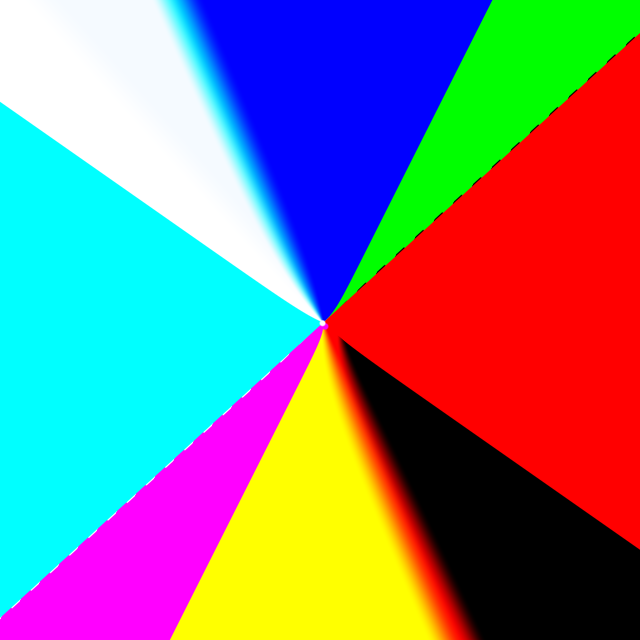
A WebGL 1 fragment shader for this background:

```glsl
precision highp float;

// A pinwheel of eight saturated wedges around a hub near the middle.
// Each colour channel is switched by a few slightly bent lines through the hub;
// two switches are soft, which gives the cyan and the red-orange fringes.

uniform vec2 u_resolution;

const vec2 HUB = vec2(0.505, 0.496);
const float DIAGONAL_SLOPE = 0.914;   // green-red and cyan-magenta edge
const float STEEP_LEAN = 0.504;       // green-blue and magenta-yellow edge
const float STEEP_BEND = 0.0104;
const float SHALLOW_SLOPE = 0.70;     // white-cyan and black-red edge
const float SHALLOW_BEND = 0.0085;
const float FRINGE_SPREAD = 0.09;     // distance at which the fringes reach full width
const float GREEN_SOFTNESS = 0.028;
const float RED_SOFTNESS = 0.021;
const float DASH_PERIOD = 0.03;
const float DASH_WIDTH = 0.0018;
const vec3 COOL_WHITE = vec3(0.96, 0.98, 1.0);
const vec3 MAGENTA = vec3(1.0, 0.0, 1.0);

// Rises from 0 at the hub to 1 far from it.
float settle(float dist, float reach) {
    return 1.0 - exp(-dist / reach);
}

// Smooth switch across zero with the given half width.
float side(float d, float halfWidth) {
    return smoothstep(-halfWidth, halfWidth, d);
}

void main() {
    vec2 p = gl_FragCoord.xy / u_resolution - HUB;
    float pixel = 1.0 / min(u_resolution.x, u_resolution.y);
    float away = abs(p.y);
    float spread = settle(away, FRINGE_SPREAD);
    bool upper = p.y > 0.0;

    // Diagonal: red and green part slightly, leaving thin dashes
    float diagonal = (p.y - DIAGONAL_SLOPE * p.x) / length(vec2(1.0, DIAGONAL_SLOPE));
    float dash = smoothstep(0.45, 0.65, abs(fract(p.x / DASH_PERIOD) - 0.5) * 2.0);
    float gap = DASH_WIDTH * dash * sign(p.x) * smoothstep(0.02, 0.08, abs(p.x));
    float aboveRed = side(diagonal, 0.7 * pixel);
    float aboveGreen = side(diagonal - gap, 0.7 * pixel);

    // Steep edge, bending into the hub
    float steepX = STEEP_LEAN * p.y + STEEP_BEND * settle(away, 0.016);
    float leftOfSteep = side((steepX - p.x) * 0.89, 0.7 * pixel);

    // Shallow edge, bending into the hub
    float shallowY = -SHALLOW_SLOPE * p.x - SHALLOW_BEND * settle(abs(p.x), 0.03);
    float aboveShallow = side((p.y - shallowY) * 0.82, 0.7 * pixel);

    // Soft edges of green and red, each with its own path above and below the hub
    float greenX = upper ? -0.42 * away - 0.003 * spread
                         : 0.43 * away - 0.022 * spread;
    float redX = upper ? -0.44 * away - 0.025 * spread
                       : 0.47 * away + 0.026 * exp(-away / 0.052);
    float greenFade = side(greenX - p.x, GREEN_SOFTNESS * spread + pixel);
    float redFade = side(redX - p.x, RED_SOFTNESS * spread + pixel);

    // Channels: one rule on each side of the diagonal
    float red = mix(max(redFade, aboveShallow), redFade * aboveShallow, aboveRed);
    float green = mix((1.0 - leftOfSteep) * greenFade,
                      1.0 - leftOfSteep * (1.0 - greenFade), aboveGreen);
    vec3 color = vec3(red, green, leftOfSteep);

    // Faint cool veil over the right part of the white wedge
    float veil = side(p.x + 0.9 * p.y - 0.015 * spread, 0.035 * spread + pixel);
    veil *= side(-p.x - 0.3 * p.y, 0.01) * step(0.0, p.y);
    color *= mix(vec3(1.0), COOL_WHITE, veil);

    // Hub: a white dot with a magenta one beside it
    float magentaDot = side(0.005 - length(p - vec2(0.003, -0.006)), pixel);
    float whiteDot = side(0.0045 - length(p - vec2(-0.001, -0.001)), pixel);
    color = mix(color, MAGENTA, magentaDot);
    color = mix(color, vec3(1.0), whiteDot);

    gl_FragColor = vec4(color, 1.0);
}
```
